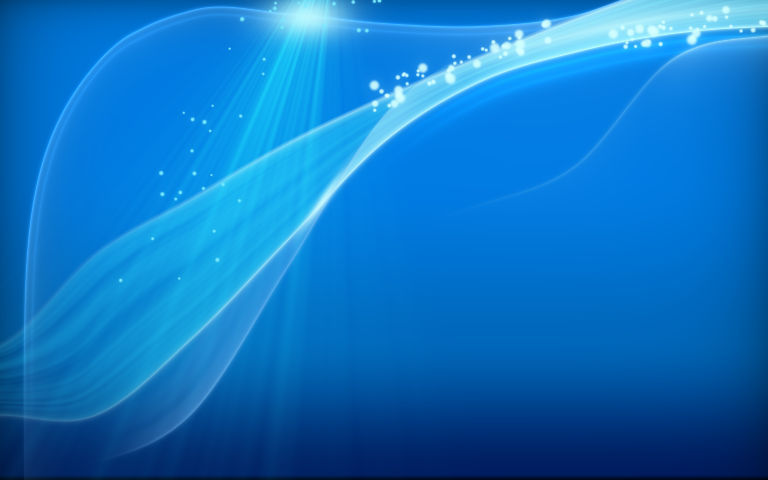
This background is drawn by a WebGL 2 fragment shader. Its source:

```glsl
#version 300 es
precision highp float;

#define ASPECT 1.6
#define SOFT 0.0022
#define RAY_APEX vec2(0.70, 1.15)
#define RAY_GAIN 0.85
#define STREAKS 9.0
#define BOKEH_COUNT 85
#define SPARK_COUNT 40
#define NAVY vec3(0.0, 0.11, 0.37)
#define AZURE vec3(0.0, 0.485, 0.89)
#define CYAN vec3(0.10, 0.83, 0.98)
#define ICE vec3(0.83, 1.0, 1.0)
#define LILAC vec3(0.48, 0.74, 0.96)

uniform vec2 u_resolution;
out vec4 fragColor;

// Curve heights at nine evenly spaced positions across the canvas
const float CREST[9] = float[9](0.28, 0.47, 0.585, 0.70, 0.795, 0.88, 0.96, 1.03, 1.09);
const float KEEL[9] = float[9](0.135, 0.135, 0.295, 0.50, 0.705, 0.83, 0.892, 0.93, 0.945);
const float FOLD[9] = float[9](0.0, 0.035, 0.14, 0.445, 0.76, 0.90, 0.96, 1.0, 1.02);
const float VEIL[9] = float[9](0.50, 0.86, 0.978, 0.971, 0.951, 0.945, 0.968, 1.04, 1.10);
const float WING[9] = float[9](0.30, 0.36, 0.43, 0.48, 0.52, 0.573, 0.655, 0.875, 0.925);

float hash(float n) { return fract(sin(n * 12.9898) * 43758.547); }

vec2 gradient(vec2 cell) {
  float a = 6.2832 * hash(dot(cell, vec2(1.0, 57.3)));
  return vec2(cos(a), sin(a));
}

float noise(vec2 p) {
  vec2 i = floor(p), f = p - i, w = f * f * (3.0 - 2.0 * f), e = vec2(1, 0);
  float low = mix(dot(gradient(i), f), dot(gradient(i + e), f - e), w.x);
  float high = mix(dot(gradient(i + e.yx), f - e.yx), dot(gradient(i + 1.0), f - 1.0), w.x);
  return mix(low, high, w.y);
}

// Catmull-Rom height of a curve
float height(float k[9], float x) {
  float s = clamp(x / ASPECT, 0.0, 0.9999) * 8.0, t = fract(s);
  int i = int(s);
  float a = k[max(i - 1, 0)], b = k[i], c = k[i + 1], d = k[min(i + 2, 8)];
  return b + 0.5 * t * (c - a + t * (2.0 * a - 5.0 * b + 4.0 * c - d + t * (3.0 * (b - c) + d - a)));
}

// Signed distance above a curve
float above(float k[9], vec2 p) {
  float h = height(k, p.x);
  float slope = (height(k, p.x + 0.004) - h) / 0.004;
  return (p.y - h) * inversesqrt(1.0 + slope * slope);
}

float inside(float d) { return smoothstep(-SOFT, SOFT, d); }
float glow(float d, float width) { return exp(-abs(d) / width); }
float disc(vec2 d, float r) { return 1.0 - smoothstep(r * 0.45, r + SOFT, length(d)); }

vec3 backdrop(vec2 p) {
  vec3 c = mix(NAVY, vec3(0.0, 0.40, 0.72), smoothstep(0.0, 0.30, p.y));
  c = mix(c, AZURE, smoothstep(0.22, 0.65, p.y));
  c *= 1.0 - 0.32 * exp(-p.x / 0.08) - 0.30 * exp((p.x - ASPECT) / 0.07);
  c *= 1.0 - 0.28 * exp((p.y - 1.0) / 0.04);
  return c * mix(0.3, 1.0, smoothstep(0.0, 0.012, p.y));
}

// Fan of light falling from the upper edge
float rays(vec2 p) {
  vec2 d = RAY_APEX - p;
  float a = -d.x / d.y;
  float beams = 0.65 + 0.7 * noise(vec2(a * 13.0, 2.0)) + 0.5 * noise(vec2(a * 38.0, 7.0));
  float core = exp(-pow((a + 0.34) / 0.25, 2.0)) * exp(-d.y * d.y * 2.2);
  float fan = smoothstep(-1.15, -0.55, a) * (1.0 - smoothstep(-0.1, 0.32, a));
  return max(beams, 0.0) * (1.25 * core + 0.30 * fan * exp(-d.y * 1.4));
}

void main() {
  vec2 p = gl_FragCoord.xy / u_resolution * vec2(ASPECT, 1.0);
  vec3 col = backdrop(p);
  float crest = above(CREST, p), keel = above(KEEL, p), fold = above(FOLD, p);
  float right = smoothstep(0.72, 1.15, p.x);

  // Pale veil: a rounded left side joined to the top curve
  float side = p.x - 0.05 - 0.2 * pow(p.y / 0.917, 5.0);
  float veil = mix(side, -above(VEIL, p), smoothstep(0.19, 0.30, p.x));
  float veilFade = smoothstep(0.0, 0.5, p.y);
  float veilBody = glow(veil, 0.035) * 0.30 + right * glow(veil, 0.10) * 0.25;
  col = mix(col, LILAC, inside(veil) * veilBody * (0.35 + 0.65 * veilFade));
  col += LILAC * (glow(veil, 0.0025) * 0.30 + glow(veil - 0.016, 0.004) * 0.10) * veilFade;

  // Light fan and its hot spot
  col = mix(col, CYAN, clamp(rays(p) * RAY_GAIN, 0.0, 0.9));
  vec2 spot = (p - vec2(0.64, 0.965)) / vec2(0.085, 0.045);
  col = mix(col, ICE, 0.85 * exp(-dot(spot, spot)));

  // Main sheet with streaks running along it
  float v = crest / min(crest - keel, -0.01);
  float streak = noise(vec2(v * STREAKS, p.x * 1.5)) + 0.5 * noise(vec2(v * STREAKS * 3.0, p.x * 2.0));
  float sheet = inside(keel) * inside(-crest);
  float body = 0.08 + 0.34 * smoothstep(0.0, 0.65, p.x) + 0.22 * right + 0.22 * streak;
  col = mix(col, mix(CYAN, ICE, 0.3 * right + 0.12), sheet * clamp(body, 0.0, 0.9));
  float flare = exp(-pow((p.x - 1.27) / 0.27, 2.0));
  col = mix(col, ICE, sheet * glow(keel - 0.035, 0.035) * (0.30 * right + 0.45 * flare));
  float rise = smoothstep(0.05, 0.75, p.x);
  col = mix(col, ICE, glow(crest, 0.006) * (0.10 + 0.50 * rise) * inside(0.006 - crest));
  col = mix(col, ICE, glow(keel, 0.004) * (0.18 + 0.65 * rise));
  col += CYAN * 0.22 * right * (glow(keel + 0.018, 0.012) + 0.6 * glow(keel + 0.04, 0.010));

  // Lilac fold twisting through the lower edge of the sheet
  float cross = 0.667 - p.x;
  float under = inside(fold) * inside(-keel) * step(0.0, cross);
  float over = inside(keel) * inside(-fold) * step(cross, 0.0) * (1.0 - smoothstep(0.78, 1.0, p.x));
  float foldFade = smoothstep(0.18, 0.48, p.x);
  float silk = 0.30 + 0.35 * noise(vec2(fold * 45.0, p.x * 2.0));
  col = mix(col, LILAC, under * foldFade * (silk * glow(fold, 0.09) + 0.07));
  col = mix(col, ICE, over * 0.45);
  col = mix(col, LILAC, glow(fold, 0.003) * foldFade * 0.65 * (1.0 - smoothstep(0.66, 0.85, p.x)));
  vec2 knot = mat2(0.57, -0.82, 0.82, 0.57) * (p - vec2(0.675, 0.585));
  col = mix(col, ICE, 0.8 * exp(-pow(knot.x / 0.075, 2.0) - pow(knot.y / 0.009, 2.0)));

  // Right wing, opening from a faint thread
  float wing = above(WING, p), open = smoothstep(1.34, 1.45, p.x);
  float thread = smoothstep(0.85, 1.35, p.x);
  col = mix(col, LILAC, inside(-wing) * glow(wing, 0.045) * (0.10 * thread + 0.42 * open));
  col = mix(col, ICE, glow(wing, 0.003) * (0.22 * thread + 0.35 * open));

  // Bokeh following the bright ribbon
  for (int i = 0; i < BOKEH_COUNT; i++) {
    float n = float(i) + 1.0, t = hash(n);
    bool far = hash(n + 200.0) > 0.5;
    vec2 c = far ? vec2(1.27 + 0.33 * t, 0.92 + 0.045 * t) : vec2(0.78 + 0.38 * t, 0.795 + 0.15 * t);
    c.y += 0.055 * (hash(n + 400.0) - 0.5);
    float r = 0.003 + 0.010 * pow(hash(n + 600.0), 2.5);
    col = mix(col, ICE, 0.75 * disc(p - c, r) + 0.20 * glow(length(p - c), r));
  }

  // Fine sparks drifting in the light
  for (int i = 0; i < SPARK_COUNT; i++) {
    float n = float(i) + 900.0, fall = pow(hash(n), 1.7);
    vec2 c = vec2(0.67 - 0.36 * fall + (hash(n + 80.0) - 0.5) * 0.30, 1.0 - 0.60 * fall);
    float r = 0.0015 + 0.003 * hash(n + 160.0);
    col = mix(col, mix(CYAN, ICE, 0.5), 0.8 * disc(p - c, r) + 0.2 * glow(length(p - c), r));
  }

  fragColor = vec4(clamp(col, 0.0, 1.0), 1.0);
}
```
